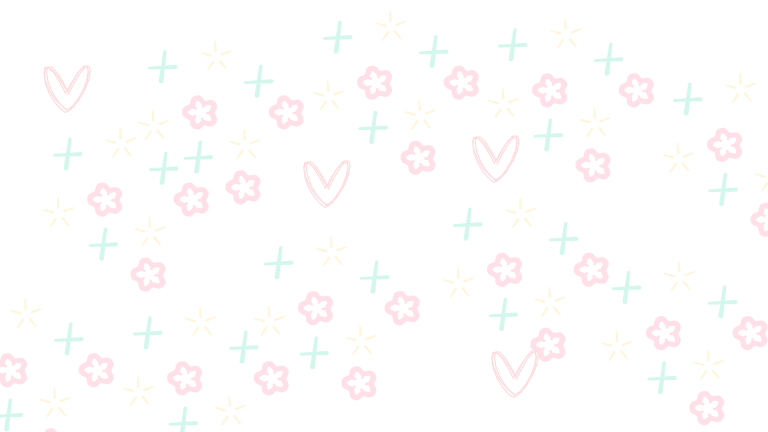
This pattern is drawn by a Shadertoy shader. Its source:

```glsl
// Pastel doodles on white: clusters of flowers, plus signs and spark stars,
// set on a wavy sheared lattice, with a few scribbled hearts between them.
// Every doodle is a distance function; each kind keeps its nearest distance.

#define CANVAS_HEIGHT 432.0   // drawing units per canvas height
#define CLUSTERS 10
#define CLUSTERS_PER_ROW 4
#define HEARTS 4
#define HEART_STEPS 72        // segments in one scribbled heart
#define HEART_TURNS 3.0
#define HEART_WOBBLE 1.5
#define FLOWER_RADIUS 13.0
#define FLOWER_STROKE 2.8

const float PI = 3.14159265;
const vec3 PAPER  = vec3(1.0);
const vec3 PINK   = vec3(1.00, 0.88, 0.91);
const vec3 MINT   = vec3(0.83, 0.97, 0.93);
const vec3 CREAM  = vec3(1.00, 0.96, 0.85);
const vec3 BLUSH  = vec3(1.00, 0.84, 0.85);

// Straight brush stroke whose radius runs from ra to rb
float stroke(vec2 p, vec2 a, vec2 b, float ra, float rb) {
    vec2 ab = b - a;
    float h = clamp(dot(p - a, ab) / dot(ab, ab), 0.0, 1.0);
    return length(p - a - ab * h) - mix(ra, rb, h);
}

// Fold the plane into one of five sectors, with its axis along +x
vec2 foldFive(vec2 p, float phase) {
    float sector = 2.0 * PI / 5.0;
    float a = mod(atan(p.y, p.x) - phase + 0.5 * sector, sector) - 0.5 * sector;
    return length(p) * vec2(cos(a), sin(a));
}

// Five-lobed outline with short creases running inwards
float flower(vec2 p) {
    float phase = 0.66;
    float angle = atan(p.y, p.x);
    float rim = FLOWER_RADIUS + 2.2 * cos(5.0 * (angle - phase))
              + 0.6 * sin(2.0 * angle + 1.0);
    float slope = 11.0 * sin(5.0 * (angle - phase)) / FLOWER_RADIUS;
    float outline = abs(length(p) - rim) / sqrt(1.0 + slope * slope) - FLOWER_STROKE;
    vec2 q = foldFive(p, phase + PI / 5.0);
    return min(outline, stroke(q, vec2(11.0, 0.0), vec2(6.3, 0.3), 2.2, 1.2));
}

// Slightly leaning plus with tapered bars
float plusSign(vec2 p) {
    float across = stroke(p, vec2(-13.2, 1.4), vec2(12.6, 0.2), 1.4, 2.1);
    float down = stroke(p, vec2(2.2, -14.8), vec2(-1.6, 14.2), 1.7, 2.4);
    return min(across, down);
}

// Five separate rays around an empty middle
float sparkStar(vec2 p) {
    vec2 q = foldFive(p, 0.855);
    return stroke(q, vec2(6.2, 0.0), vec2(15.2, 0.4), 1.2, 0.8);
}

// One point of the heart scribble, drifting a little on each turn
vec2 heartPoint(float t) {
    float s = sin(t);
    vec2 v = vec2(22.0 * s * abs(s),
                  -14.0 * cos(t) + 15.0 * cos(2.0 * t) + 5.0 * cos(3.0 * t));
    v.y -= 1.0 + 0.07 * v.x;
    return v + HEART_WOBBLE * vec2(sin(0.63 * t + 1.0), cos(0.81 * t));
}

float heart(vec2 p) {
    if (length(p) > 42.0) return 1e3;
    float d = 1e3;
    vec2 a = heartPoint(0.0);
    for (int i = 1; i <= HEART_STEPS; i++) {
        vec2 b = heartPoint(2.0 * PI * HEART_TURNS * float(i) / float(HEART_STEPS));
        d = min(d, stroke(p, a, b, 0.5, 0.5));
        a = b;
    }
    return d;
}

// Wavy sheared lattice of clusters
vec2 clusterCentre(int n) {
    int row = n / CLUSTERS_PER_ROW;
    float f = float(n), r = float(row), c = float(n - row * CLUSTERS_PER_ROW);
    vec2 wave = vec2(50.0 * float(row & 1) * sin(0.8 * (f - 4.0)),
                     -35.0 * cos(3.59 * f - 2.25) - 25.0 * cos(0.9 * f - 2.1));
    return vec2(200.0 + 175.0 * c - 95.0 * r, 75.0 + 22.0 * c + 155.0 * r) + wave;
}

// Hearts follow a bent, zigzagging path
vec2 heartCentre(float k) {
    return vec2(67.0 + 460.0 * sin(0.6 * k), 88.0 + 65.0 * k - 30.0 * k * cos(PI * k));
}

vec2 polar(float radius, float angle) {
    return radius * vec2(cos(angle), sin(angle));
}

void mainImage(out vec4 fragColor, in vec2 fragCoord) {
    float pixel = CANVAS_HEIGHT / iResolution.y;
    vec2 p = vec2(fragCoord.x, iResolution.y - fragCoord.y) * pixel;

    // x flower, y plus, z star, w heart
    vec4 d = vec4(1e3);
    for (int n = 0; n < CLUSTERS; n++) {
        vec2 q = p - clusterCentre(n);
        if (length(q) > 150.0) continue;
        // Each kind sits on its own triangle
        for (int k = 0; k < 3; k++) {
            float turn = float(k) * 2.0 * PI / 3.0;
            d.x = min(d.x, flower(q - vec2(44.0, 28.0) - polar(50.0, turn + 1.57)));
            d.y = min(d.y, plusSign(q - vec2(6.5, -8.0) - polar(56.0, turn + 1.72)));
            d.z = min(d.z, sparkStar(q - vec2(5.0, 0.0) - polar(54.0, turn + 0.73)));
        }
    }
    for (int k = 0; k < HEARTS; k++) d.w = min(d.w, heart(p - heartCentre(float(k))));

    // Smooth edges one pixel wide
    vec4 ink = clamp(0.5 - d / pixel, 0.0, 1.0);
    vec3 color = mix(PAPER, PINK, ink.x);
    color = mix(color, MINT, ink.y);
    color = mix(color, CREAM, ink.z);
    color = mix(color, BLUSH, ink.w);
    fragColor = vec4(color, 1.0);
}
```
